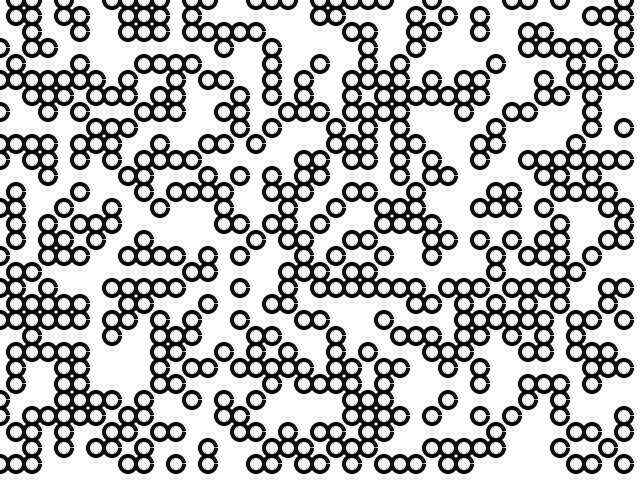
This pattern is drawn by a WebGL 1 fragment shader. Its source:

```glsl
precision highp float;

uniform vec2 u_resolution;

const float ROWS = 30.0;          // lattice rows over the canvas height
const float DENSITY = 0.465;      // share of lattice points that carry a ring
const float RING_RADIUS = 0.5;    // in lattice steps, to the middle of the stroke
const float STROKE_WIDTH = 0.25;  // in lattice steps
const float GAP_ANGLE = 0.085;    // radians left open at the right of each ring
const float SEED = 17.0;
const vec3 PAPER = vec3(1.0);
const vec3 INK = vec3(0.008);

float hash(vec2 cell) {
    vec3 p = fract(vec3(cell.xyx + SEED) * vec3(0.1031, 0.1030, 0.0973));
    p += dot(p, p.yzx + 33.33);
    return fract((p.x + p.y) * p.z);
}

// Antialiased coverage of the region where dist is negative
float cover(float dist, float pixel) {
    return clamp(0.5 - dist / pixel, 0.0, 1.0);
}

// Ring around the origin, with a thin wedge cut out beside the +x axis
float openRing(vec2 q, float pixel) {
    float stroke = cover(abs(length(q) - RING_RADIUS) - 0.5 * STROKE_WIDTH, pixel);
    float wedge = cover(q.y, pixel) - cover(q.y + GAP_ANGLE * q.x, pixel);
    return stroke * (1.0 - wedge * step(0.0, q.x));
}

// One for lattice points that carry a ring; the far right and bottom edges stay free
float occupied(vec2 cell, vec2 lattice) {
    vec2 inside = step(cell, lattice - 0.5);
    return inside.x * inside.y * step(hash(cell), DENSITY);
}

void main() {
    // Lattice units, counted from the upper left corner
    float pixel = ROWS / u_resolution.y;
    vec2 lattice = u_resolution * pixel;
    vec2 p = vec2(gl_FragCoord.x, u_resolution.y - gl_FragCoord.y) * pixel;

    // Rings reach less than one step, so the four nearest points suffice
    float paperLeft = 1.0;
    for (int j = 0; j < 2; j++) {
        for (int i = 0; i < 2; i++) {
            vec2 cell = floor(p) + vec2(float(i), float(j));
            paperLeft *= 1.0 - occupied(cell, lattice) * openRing(p - cell, pixel);
        }
    }

    gl_FragColor = vec4(mix(INK, PAPER, paperLeft), 1.0);
}
```
